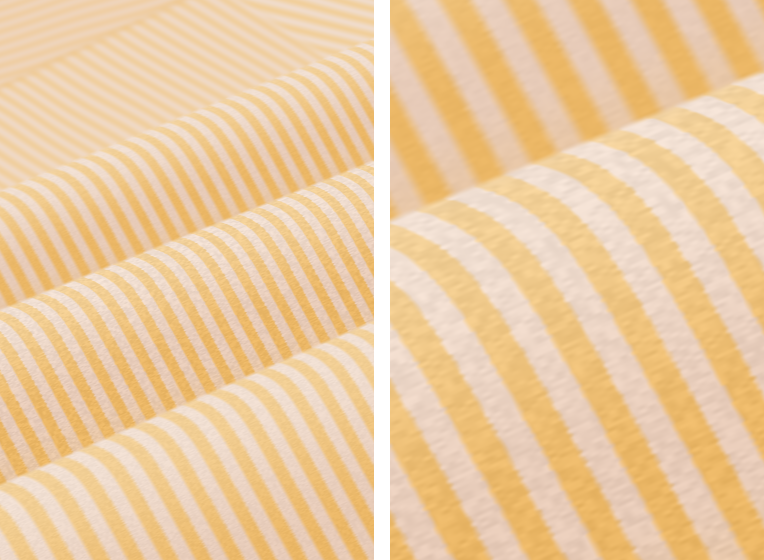
Left: the whole. Right: its middle third, enlarged.
A Shadertoy shader for this texture:

```glsl
const vec3 PALE = vec3(0.945, 0.878, 0.828);
const vec3 PALE_SHADE = vec3(0.905, 0.795, 0.722);
const vec3 GOLD = vec3(0.950, 0.815, 0.590);
const vec3 GOLD_SHADE = vec3(0.920, 0.715, 0.395);
const vec3 PEACH = vec3(0.930, 0.805, 0.675);

float hash(vec2 cell) {
    vec3 q = fract(vec3(cell.xyx) * 0.1031);
    q += dot(q, q.yzx + 33.33);
    return fract((q.x + q.y) * q.z);
}

float valueNoise(vec2 p) {
    vec2 cell = floor(p), f = fract(p);
    f = f * f * (3.0 - 2.0 * f);
    float low = mix(hash(cell), hash(cell + vec2(1, 0)), f.x);
    float high = mix(hash(cell + vec2(0, 1)), hash(cell + vec2(1, 1)), f.x);
    return mix(low, high, f.y);
}

// 1 on a coloured band centred on whole numbers, 0 between bands
float stripe(float n, float softness) {
    float offCentre = abs(fract(n + 0.5) - 0.5);
    return 1.0 - smoothstep(0.25 - softness, 0.25 + softness, offCentre);
}

// Sideways drift of a stripe as it rolls over the crest
float rollOver(float drop) {
    return 0.45 * drop + 0.05 * (1.0 - exp(-drop / 0.045));
}

// Lays one rolled fold over the cloth behind it.
// crest: height at the left and slope; rate: linear and quadratic stripe count
vec3 addFold(vec3 behind, vec2 p, vec2 crest, vec2 rate, float phase,
             float depth, float blur, float weave) {
    float signedDrop = crest.x + crest.y * p.x - p.y;
    float drop = max(signedDrop, 0.0);
    float u = p.x - rollOver(drop);
    float t = clamp(drop / depth, 0.0, 1.0);

    // Threads run across the stripes and roughen their edges
    float thread = valueNoise(vec2(u * 130.0, (p.y - 0.45 * p.x) * 270.0)) - 0.5;
    float n = rate.x * u + rate.y * u * u - phase + thread * 0.05 * weave;
    float band = stripe(n, blur + 0.03 * t);

    vec3 pale = mix(PALE, PALE_SHADE, smoothstep(0.0, 0.7, t));
    vec3 gold = mix(GOLD, GOLD_SHADE, smoothstep(0.0, 0.75, t));
    vec3 cloth = mix(pale, gold, band);
    cloth = mix(cloth, GOLD_SHADE, 0.22 * smoothstep(0.75, 1.0, t));
    cloth += 0.06 * thread * weave;

    // Pale light grazing the crest
    cloth = mix(cloth, PALE, 0.25 * exp(-drop / 0.012));
    float edge = 0.002 + 0.02 * blur + 1.0 / iResolution.x;
    return mix(behind, cloth, smoothstep(-edge, edge, signedDrop));
}

// Out-of-focus flat cloth with faint stripes
vec3 softCloth(float n, float contrast) {
    vec3 light = mix(PEACH, PALE, contrast);
    vec3 dark = mix(PEACH, GOLD, contrast);
    return mix(light, dark, stripe(n, 0.25));
}

vec3 backdrop(vec2 p) {
    float down = 1.5 - p.y;
    float waver = 0.5 * valueNoise(p * 5.0);
    vec3 color = softCloth((down - 0.6 * p.x) * 26.0 + waver, 0.6);

    // Flap at the upper left, with a shaded hem
    float hem = 0.234 - 0.479 * p.x - down;
    vec3 flap = softCloth((down + 0.3 * p.x) * 32.0 + waver, 0.35);
    color = mix(color, flap, smoothstep(-0.015, 0.015, hem));
    color = mix(color, GOLD_SHADE, 0.2 * exp(-hem * hem / 0.00015));

    // Loose layer at the upper right
    float corner = 0.68 * (p.x - 0.645) - down;
    vec3 layer = softCloth((down - 0.25 * p.x) * 28.0 + waver, 0.75);
    return mix(color, layer, smoothstep(-0.025, 0.025, corner));
}

void mainImage(out vec4 fragColor, in vec2 fragCoord) {
    vec2 p = fragCoord / iResolution.xy * vec2(1.0, 1.5);
    vec3 color = backdrop(p);

    // Folds from far to near; the middle one is in focus
    color = addFold(color, p, vec2(0.988, 0.41), vec2(20.5, 1.8), 0.80, 0.33, 0.11, 0.4);
    color = addFold(color, p, vec2(0.670, 0.40), vec2(17.3, 2.2), 0.68, 0.46, 0.05, 1.0);
    color = addFold(color, p, vec2(0.201, 0.44), vec2(12.8, 2.2), 1.00, 0.75, 0.09, 0.6);

    fragColor = vec4(color, 1.0);
}
```
